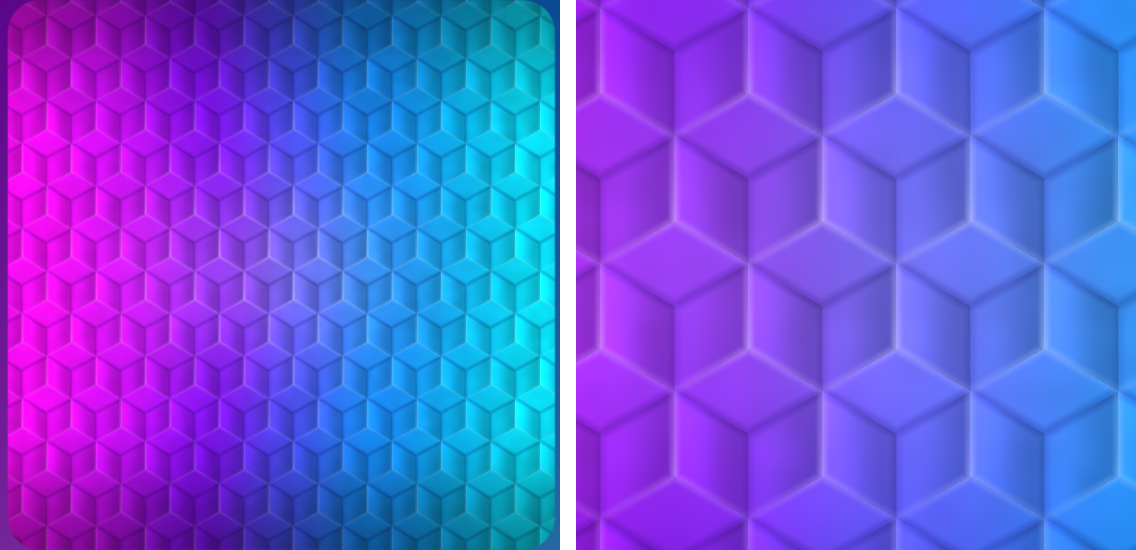
Left: the whole. Right: its middle third, enlarged.
Give the GLSL for this background, as a WebGL 1 fragment shader.

```glsl
precision highp float;
// Glossy wall of isometric cubes on a rounded panel, lit from its centre.
// A hexagon lattice gives the cubes: hexagon rims are bright ridges, the inner
// Y is a dark seam, and a magenta-to-cyan ramp colours the shaded faces.
uniform vec2 u_resolution;

#define CUBE_SIZE vec2(0.0881, 0.0877) // hexagon scale, in canvas widths
#define LATTICE_SHIFT vec2(-0.0200, -0.0185)
#define RIDGE_WIDTH 0.055             // half widths, in hexagon widths
#define SEAM_WIDTH 0.065
#define RIDGE_GAIN 0.34
#define SEAM_DEPTH 0.15
#define EDGE_DIMMING 0.40             // darkening at top and bottom
#define GLOW_GAIN 0.28
#define WEAR 0.06                     // mottling and cube-to-cube change
#define PANEL_MARGIN 0.0115
#define CORNER_RADIUS 0.058

float hash(vec2 p) {
  return fract(sin(dot(p, vec2(127.1, 311.7))) * 43758.5453);
}

float noise(vec2 p) {
  vec2 i = floor(p), f = fract(p);
  f = f * f * (3.0 - 2.0 * f);
  return mix(mix(hash(i), hash(i + vec2(1.0, 0.0)), f.x),
             mix(hash(i + vec2(0.0, 1.0)), hash(i + vec2(1.0, 1.0)), f.x), f.y);
}

// Offset from the centre of the nearest pointy-topped hexagon
vec2 hexOffset(vec2 q) {
  vec2 period = vec2(1.0, 1.7320508);
  vec2 a = mod(q + 0.5 * period, period) - 0.5 * period;
  vec2 b = mod(q, period) - 0.5 * period;
  return dot(a, a) < dot(b, b) ? a : b;
}

vec3 ramp(float x) {
  vec3 c = mix(vec3(0.95, 0.03, 0.94), vec3(0.80, 0.04, 0.96), smoothstep(0.06, 0.26, x));
  c = mix(c, vec3(0.49, 0.05, 0.93), smoothstep(0.22, 0.42, x));
  c = mix(c, vec3(0.27, 0.27, 0.93), smoothstep(0.40, 0.55, x));
  c = mix(c, vec3(0.07, 0.52, 0.93), smoothstep(0.52, 0.69, x));
  c = mix(c, vec3(0.03, 0.68, 0.92), smoothstep(0.68, 0.85, x));
  return mix(c, vec3(0.02, 0.85, 0.94), smoothstep(0.79, 0.97, x));
}

float roundedBox(vec2 p, vec2 halfSize, float r) {
  vec2 d = abs(p) - halfSize + r;
  return length(max(d, 0.0)) + min(max(d.x, d.y), 0.0) - r;
}

// Soft gradients on the top, left and right cube faces
float faceShade(vec2 g, float pixel) {
  float top = 1.02 + 0.10 * (g.y - 0.289) - 0.05 * g.x;
  float left = mix(1.17, 0.84, smoothstep(-0.48, -0.06, g.x));
  float right = mix(1.03, 0.84, smoothstep(0.10, 0.46, g.x));
  float sides = mix(left, right, smoothstep(-pixel, pixel, g.x));
  float split = g.y - 0.57735 * abs(g.x);
  return mix(sides, top, smoothstep(-pixel, pixel, split));
}

void main() {
  vec2 uv = gl_FragCoord.xy / u_resolution;
  vec2 p = (gl_FragCoord.xy - 0.5 * u_resolution) / u_resolution.x;
  float pixel = 1.0 / (u_resolution.x * CUBE_SIZE.x);

  // Lattice and distances to ridges, seams and three-way junctions
  vec2 q = (p - LATTICE_SHIFT) / CUBE_SIZE;
  vec2 g = hexOffset(q);
  vec2 cell = floor((q - g) * vec2(2.0, 1.1547) + 0.5);
  vec2 h = abs(g);
  float uprightRim = 0.5 - h.x;
  float slantRim = 0.5 - dot(h, vec2(0.5, 0.8660254));
  float slantSeam = abs(dot(vec2(h.x, g.y), vec2(-0.5, 0.8660254)));
  float uprightSeam = length(vec2(h.x, max(g.y, 0.0)));
  float junction = min(length(g - vec2(0.0, 0.577)),
                       length(vec2(h.x, g.y) - vec2(0.5, -0.289)));

  // Light falling off towards top and bottom, with a pale central glow
  float fromMiddle = abs(uv.y - 0.5);
  float light = 0.98 - EDGE_DIMMING * smoothstep(0.24, 0.54, fromMiddle);
  vec2 spread = (uv - vec2(0.49, 0.51)) / vec2(0.24, 0.18);
  float glow = exp(-dot(spread, spread));
  float hueShift = 0.08 * smoothstep(0.05, 0.45, fromMiddle) * (1.0 - uv.x);
  vec3 base = ramp(uv.x + hueShift);
  base = mix(base, vec3(0.86, 0.86, 1.0), GLOW_GAIN * glow);

  // Faces with slight mottling
  float wear = (hash(cell) - 0.5) + (noise(q * 5.0) - 0.5);
  vec3 color = base * light * faceShade(g, pixel) * (1.0 + WEAR * wear) + 0.015;

  // Tinted dark seams, the upright one fainter than the slanted pair
  float seamReach = max(SEAM_WIDTH, 1.5 * pixel);
  float seamLine = max(1.0 - smoothstep(0.0, seamReach, slantSeam),
                       0.6 - 0.6 * smoothstep(0.0, seamReach, uprightSeam));
  color *= 1.0 - SEAM_DEPTH * seamLine * vec3(1.1, 1.2, 0.8);

  // Ridges that brighten at the junctions, strongest on upright edges
  float ridgeReach = max(RIDGE_WIDTH, 1.5 * pixel);
  float ridgeLine = max(1.15 - 1.15 * smoothstep(0.0, ridgeReach, uprightRim),
                        0.75 - 0.75 * smoothstep(0.0, ridgeReach, slantRim));
  float sparkle = 0.50 + 0.65 * exp(-4.0 * junction);
  float ridge = ridgeLine * sparkle * RIDGE_GAIN * (0.75 + 0.7 * glow);
  color = mix(color, mix(base, vec3(1.0), 0.58) * (0.25 + 0.75 * light), ridge);

  // Rounded panel over a dim backdrop
  vec2 halfPanel = vec2(0.5 - PANEL_MARGIN, 0.5 * u_resolution.y / u_resolution.x);
  float edge = roundedBox(p - vec2(0.0025, 0.0), halfPanel, CORNER_RADIUS);
  vec3 backdrop = mix(vec3(0.36, 0.02, 0.54), vec3(0.04, 0.29, 0.58), uv.x);
  backdrop += vec3(0.10, 0.12, 0.06) * (1.0 - uv.y);
  float blur = 1.2 / u_resolution.x;
  color = mix(color, backdrop, smoothstep(-blur, blur, edge));
  gl_FragColor = vec4(clamp(color, 0.0, 1.0), 1.0);
}
```
